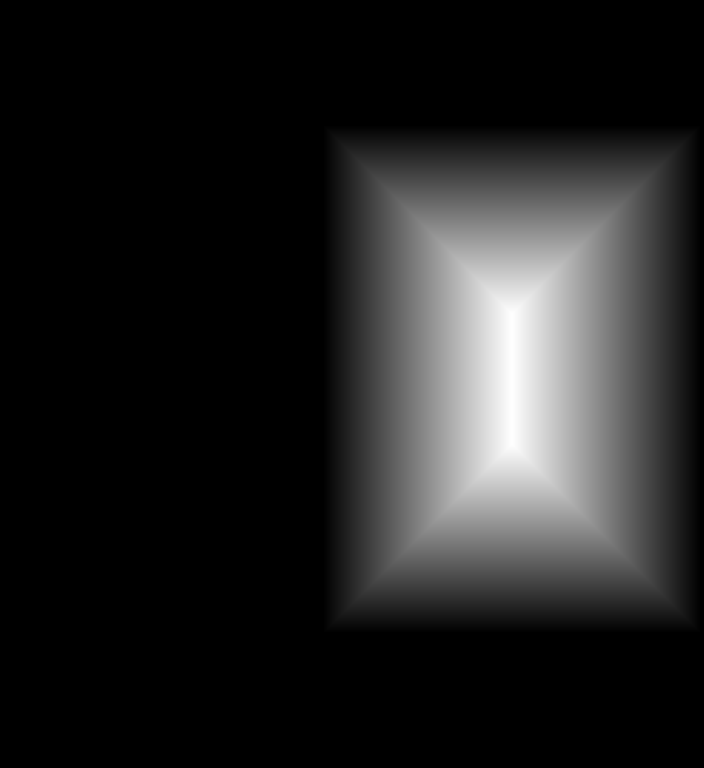
Write a WebGL 2 fragment shader that draws this texture map.

```glsl
#version 300 es
precision highp float;

uniform vec2 u_resolution;
out vec4 fragColor;

// Lengths are in canvas heights, except the centre (fraction of each side).
const vec2 CENTER = vec2(0.7273, 0.5065);
const vec2 HALF_SIZE = vec2(0.2458, 0.3305);
const vec3 EDGE_COLOR = vec3(0.0);
const vec3 RIDGE_COLOR = vec3(1.0);

// Depth inside a box, measured to its nearest side; negative outside.
float boxDepth(vec2 p, vec2 halfSize) {
    vec2 inset = halfSize - abs(p);
    return min(inset.x, inset.y);
}

void main() {
    vec2 p = (gl_FragCoord.xy - CENTER * u_resolution) / u_resolution.y;

    // Linear ramp from the sides up to the central ridge, like a hipped roof.
    float ridgeDepth = min(HALF_SIZE.x, HALF_SIZE.y);
    float height = clamp(boxDepth(p, HALF_SIZE) / ridgeDepth, 0.0, 1.0);

    fragColor = vec4(mix(EDGE_COLOR, RIDGE_COLOR, height), 1.0);
}
```
